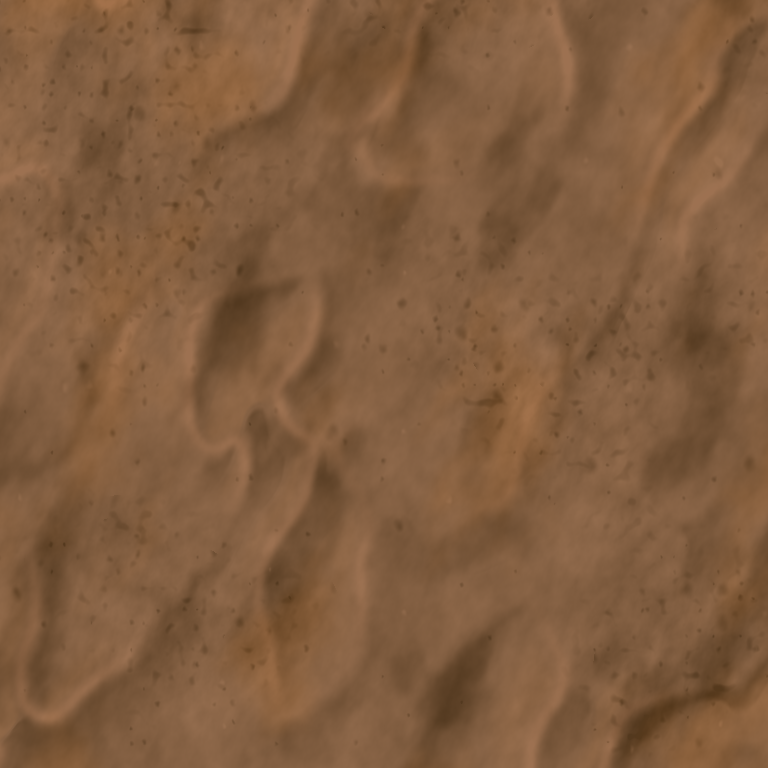
This texture is drawn by a WebGL 2 fragment shader. Its source:

```glsl
#version 300 es
precision highp float;
// Soft brown desert ground with winding pale ridges, shaded hollows and scattered grit.

#define RIDGE_SCALE vec2(5.6, 2.3)   // ridge frequency across and along the wind
#define WIND_ANGLE 1.15              // direction of the long features, radians
#define CREST_WIDTH 0.009
#define CREST_LIGHT 0.36
#define FLANK_REACH 0.06
#define FLANK_SHADE 0.85
#define HOLLOW_SHADE 0.55
#define MOTTLE 0.36
#define GRAIN 0.30
#define GRIT_SHADE 0.6
#define BASE_TONE 0.80
#define SHADE_SIDE vec2(0.6, -0.8)   // side of a crest that lies in shade

uniform vec2 u_resolution;
out vec4 fragColor;

float hash(vec2 p) {
    return fract(sin(dot(p, vec2(127.1, 311.7))) * 43758.5453);
}

// Gradient noise, roughly -0.7 to 0.7
float cornerSlope(vec2 cell, vec2 offset) {
    float a = 6.2832 * hash(cell);
    return dot(vec2(cos(a), sin(a)), offset);
}

float noise(vec2 p) {
    vec2 i = floor(p), f = fract(p);
    vec2 u = f * f * f * (f * (f * 6.0 - 15.0) + 10.0);
    vec2 x = vec2(1.0, 0.0);
    return mix(mix(cornerSlope(i, f), cornerSlope(i + x, f - x), u.x),
               mix(cornerSlope(i + x.yx, f - x.yx), cornerSlope(i + 1.0, f - 1.0), u.x), u.y);
}

float fbm(vec2 p) {
    float sum = 0.0, amp = 1.0;
    for (int i = 0; i < 4; i++) {
        sum += amp * noise(p);
        p = mat2(1.6, 1.2, -1.2, 1.6) * p + 7.3;
        amp *= 0.5;
    }
    return sum;
}

// Coordinates across (x) and along (y) the wind
vec2 windAligned(vec2 p) {
    vec2 axis = vec2(cos(WIND_ANGLE), sin(WIND_ANGLE));
    return vec2(p.x * axis.y - p.y * axis.x, dot(p, axis));
}

// Height field whose zero line is the ridge crest
float relief(vec2 p) {
    vec2 bend = vec2(noise(p * 4.0 + 3.7), noise(p * 4.0 + 19.2));
    vec2 q = windAligned(p + 0.06 * bend);
    return noise(q * RIDGE_SCALE + 5.4) + 0.17 * noise(q * vec2(12.0, 8.0) + 2.1);
}

vec2 reliefSlope(vec2 p) {
    vec2 e = vec2(0.004, 0.0);
    return vec2(relief(p + e) - relief(p - e), relief(p + e.yx) - relief(p - e.yx)) / (2.0 * e.x);
}

// Soft oval grains, at most one per cell
float grit(vec2 p, float cells, float share) {
    vec2 g = p * cells;
    vec2 id = floor(g);
    vec2 offset = fract(g) - 0.4 - 0.2 * vec2(hash(id + 0.3), hash(id + 8.6));
    offset += 0.12 * vec2(noise(g * 2.5), noise(g * 2.5 + 31.0));
    float radius = mix(0.14, 0.36, hash(id + 4.1));
    float present = step(hash(id + 2.7), share) * mix(0.4, 1.0, hash(id + 6.2));
    return present * (1.0 - smoothstep(0.0, radius, length(offset * vec2(1.2, 0.9))));
}

void main() {
    vec2 p = gl_FragCoord.xy / u_resolution.y;
    vec2 q = windAligned(p);

    // Signed distance to the nearest crest, and how far its slope faces the shade
    vec2 slope = reliefSlope(p);
    float steepness = length(slope);
    float d = relief(p) / max(steepness, 1.2);
    float facing = dot(slope, SHADE_SIDE) / max(steepness, 0.6) * sign(d);

    // Ridges: pale broken crest, shaded on one side and lit on the other
    float broken = smoothstep(-0.15, 0.25, noise(p * 3.2 + 11.5));
    float crest = broken * exp(-d * d / (CREST_WIDTH * CREST_WIDTH));
    float patchy = smoothstep(-0.3, 0.3, noise(p * 3.6 + 27.1));
    float falloff = smoothstep(0.0, 0.025, abs(d)) * exp(-abs(d) / FLANK_REACH);
    float flank = patchy * falloff * smoothstep(0.0, 0.8, facing);
    float lit = broken * falloff * smoothstep(0.0, 0.8, -facing);

    // Broad hollows stretched along the wind
    float hollow = smoothstep(0.08, 0.5, fbm(q * vec2(7.0, 3.6) + 41.0));

    // Mottling and fine streaks
    float mottle = fbm(p * 8.0 + 13.0);
    float grain = fbm(q * vec2(48.0, 30.0));

    // Grit gathers in clusters, mostly towards the top
    float gather = smoothstep(-0.15, 0.45, noise(p * 3.0 + 52.0) + 0.6 * (p.y - 0.5));
    float specks = gather * smoothstep(0.25, 0.65, noise(p * 62.0) + 0.4 * noise(p * 14.0 + 5.0));
    for (int i = 0; i < 3; i++) {
        float cells = 24.0 + 17.0 * float(i);
        specks += grit(p + 3.1 * float(i), cells, 0.03 + 0.13 * gather);
    }
    float pale = grit(p + 9.4, 34.0, 0.02);

    float tone = BASE_TONE + MOTTLE * mottle + GRAIN * grain * (0.6 + 0.4 * gather)
               + CREST_LIGHT * crest + 0.3 * lit + 0.4 * pale
               - FLANK_SHADE * flank - HOLLOW_SHADE * hollow - GRIT_SHADE * min(specks, 1.3);
    tone = clamp(tone, -0.4, 1.25);

    // Brown ramp with drifts of ochre dust
    vec3 colour = mix(vec3(0.39, 0.275, 0.17), vec3(0.555, 0.406, 0.288), tone);
    float ochre = smoothstep(0.0, 0.6, fbm(q * vec2(5.5, 3.5) + 66.0)) + 0.6 * lit;
    colour += ochre * vec3(0.022, 0.0, -0.025) + 0.02 * crest * vec3(1.0, 0.3, 0.0);
    fragColor = vec4(colour, 1.0);
}
```
